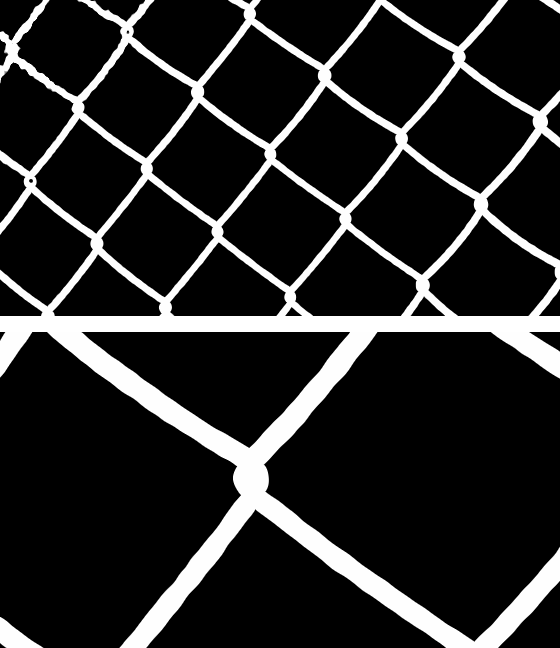
Top, the full canvas; bottom, a detail of the centre.
Reproduce this pattern procedurally as a Shadertoy shader.

```glsl
// Chain-link fence: white twisted wires on black, seen at a slant.

const float VIEW_HEIGHT = 432.0;   // canvas height in fence units
const float WIRE_RADIUS = 4.9;
const float KNOT_RADIUS = 9.3;
const float HOLE_RADIUS = 2.4;
const vec3 BACKGROUND = vec3(0.0);
const vec3 WIRE_COLOR = vec3(0.995);

// Mesh lattice: linear steps plus a gentle perspective bend
const vec2 CENTER = vec2(-13.0, 5.0);
const vec2 STEP_RIGHT = vec2(101.0, -86.5);
const vec2 STEP_LEFT = vec2(-73.3, -107.0);

float hash(vec2 p) {
    vec3 q = fract(vec3(p.xyx) * 0.1031);
    q += dot(q, q.yzx + 33.33);
    return fract((q.x + q.y) * q.z);
}

float valueNoise(vec2 p) {
    vec2 cell = floor(p), f = fract(p);
    f = f * f * (3.0 - 2.0 * f);
    float low = mix(hash(cell), hash(cell + vec2(1, 0)), f.x);
    float high = mix(hash(cell + vec2(0, 1)), hash(cell + vec2(1, 1)), f.x);
    return mix(low, high, f.y);
}

vec2 latticeBend(vec2 q) {
    return vec2(1.5, -1.5) * q.x * q.x
         + vec2(-2.8, -1.3) * q.x * q.y
         + vec2(0.75, 1.1) * q.y * q.y;
}

vec2 knotPosition(vec2 q) {
    return CENTER + STEP_RIGHT * q.x + STEP_LEFT * q.y + latticeBend(q);
}

// Inverse of knotPosition by fixed-point iteration
vec2 latticeCoord(vec2 p) {
    mat2 toLattice = inverse(mat2(STEP_RIGHT, STEP_LEFT));
    vec2 q = vec2(0.0);
    for (int k = 0; k < 5; k++) q = toLattice * (p - CENTER - latticeBend(q));
    return q;
}

// Distance to a wire bowed sideways by sag
float wireDistance(vec2 p, vec2 a, vec2 b, float sag, float radius) {
    vec2 span = b - a;
    vec2 dir = normalize(span);
    float h = clamp(dot(p - a, dir) / length(span), 0.0, 1.0);
    vec2 bow = vec2(-dir.y, dir.x) * sag * 4.0 * h * (1.0 - h);
    return length(p - a - span * h - bow) - radius;
}

float knotDistance(vec2 p, vec2 center, float radius) {
    return length((p - center) / vec2(0.94, 1.06)) - radius;
}

float fenceDistance(vec2 p) {
    vec2 base = floor(latticeCoord(p));
    float nearness = smoothstep(120.0, 380.0, p.x);
    float fence = 1e5, hole = 1e5;
    for (int j = -1; j <= 1; j++)
    for (int i = -1; i <= 1; i++) {
        vec2 id = base + vec2(i, j);
        vec2 knot = knotPosition(id);
        vec2 rightKnot = knotPosition(id + vec2(1, 0));
        vec2 leftKnot = knotPosition(id + vec2(0, 1));
        float variation = hash(id + 37.0);
        float sag = 1.0 + 2.5 * variation + 2.5 * smoothstep(0.0, 300.0, knot.x);
        float radius = WIRE_RADIUS + 0.5 * (variation - 0.5) + 0.7 * nearness;

        // Wires leave below a knot and arrive above the next one
        float toRight = wireDistance(p, knot + vec2(3, -9),
            rightKnot + vec2(-2, 9), -sag, radius);
        float toLeft = wireDistance(p, knot + vec2(-1, -10),
            leftKnot + vec2(2, 10), sag * 0.8, radius);
        float knotRadius = KNOT_RADIUS + 1.5 * (variation - 0.5) + 2.0 * nearness;
        fence = min(fence, min(toRight, toLeft));
        fence = min(fence, knotDistance(p, knot, knotRadius));

        // Some knots on the far side stay open in the middle
        if (id.x == -2.0 && mod(id.y, 2.0) == 0.0)
            hole = min(hole, length(p - knot - vec2(1, 1)) - HOLE_RADIUS);
    }
    return max(fence, -hole);
}

void mainImage(out vec4 fragColor, in vec2 fragCoord) {
    float pixel = VIEW_HEIGHT / iResolution.y;
    vec2 p = (fragCoord - 0.5 * iResolution.xy) * pixel;

    // Edges fray towards the upper left corner
    float wear = smoothstep(290.0, 480.0, p.y - p.x);
    float fray = (valueNoise(p / 6.0) - 0.5) * (0.8 + 4.5 * wear);

    float d = fenceDistance(p) + fray;
    float coverage = clamp(0.5 - d / pixel, 0.0, 1.0);
    fragColor = vec4(mix(BACKGROUND, WIRE_COLOR, coverage), 1.0);
}
```
